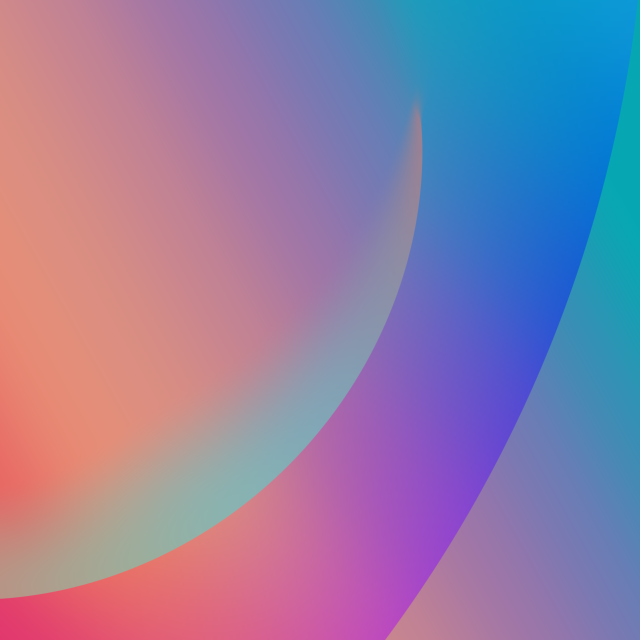
Reproduce this background procedurally as a WebGL 2 fragment shader.

```glsl
#version 300 es
precision highp float;
// Soft abstract backdrop: a large disc with a folded rim, a curved colour
// band around it and a far field. Each surface is a smooth colour ramp along
// a diagonal, and the surfaces are joined by round distance functions.

#define DISC_CENTER vec2(-0.039, 0.762)
#define DISC_RADIUS 0.699
#define DISC_POWER 1.945
#define BAND_CENTER vec2(-1.056, 1.233)
#define BAND_RADIUS 2.066
#define FOLD_TOP 0.876
#define FOLD_WIDTH 0.28
#define FIELD_AXIS vec2(0.84, 0.47)
#define RAMP_SHARPNESS 2.0

uniform vec2 u_resolution;
out vec4 fragColor;

// Coral through mauve to teal, shared by the disc and the far field
const vec3 FIELD[8] = vec3[8](
  vec3(0.91, 0.38, 0.38), vec3(0.91, 0.56, 0.46),
  vec3(0.855, 0.56, 0.51), vec3(0.77, 0.515, 0.57),
  vec3(0.625, 0.455, 0.66), vec3(0.45, 0.475, 0.71),
  vec3(0.21, 0.56, 0.71), vec3(0.0, 0.67, 0.70));

// Translucent rim of the disc, from lower left to upper right
const vec3 RIM[8] = vec3[8](
  vec3(0.745, 0.55, 0.50), vec3(0.63, 0.675, 0.59),
  vec3(0.53, 0.71, 0.70), vec3(0.50, 0.65, 0.72),
  vec3(0.54, 0.565, 0.66), vec3(0.61, 0.50, 0.57),
  vec3(0.60, 0.49, 0.57), vec3(0.60, 0.49, 0.57));

// Inner and outer sides of the band
const vec3 BAND_INNER[8] = vec3[8](
  vec3(0.88, 0.18, 0.43), vec3(0.92, 0.45, 0.39),
  vec3(0.86, 0.54, 0.51), vec3(0.68, 0.385, 0.675),
  vec3(0.48, 0.415, 0.73), vec3(0.225, 0.525, 0.745),
  vec3(0.10, 0.65, 0.72), vec3(0.0, 0.73, 0.745));
const vec3 BAND_OUTER[8] = vec3[8](
  vec3(0.88, 0.23, 0.47), vec3(0.84, 0.29, 0.59),
  vec3(0.765, 0.29, 0.745), vec3(0.58, 0.27, 0.81),
  vec3(0.36, 0.28, 0.825), vec3(0.10, 0.35, 0.825),
  vec3(0.0, 0.48, 0.83), vec3(0.06, 0.61, 0.845));

// Smooth blend of evenly spaced colours, t from 0 to 1
vec3 ramp(vec3 stops[8], float t) {
  float x = clamp(t, 0.0, 1.0) * 7.0;
  vec3 sum = vec3(0.0);
  float total = 0.0;
  for (int i = 0; i < 8; i++) {
    float d = x - float(i);
    float weight = exp(-RAMP_SHARPNESS * d * d);
    sum += weight * stops[i];
    total += weight;
  }
  return sum / total;
}

// Signed distance to a slightly flattened circle
float discDistance(vec2 p) {
  vec2 q = pow(abs(p - DISC_CENTER) + 1e-5, vec2(DISC_POWER));
  return pow(q.x + q.y, 1.0 / DISC_POWER) - DISC_RADIUS;
}

void main() {
  vec2 p = gl_FragCoord.xy / u_resolution;
  float pixel = 0.75 / u_resolution.y;
  float disc = discDistance(p);
  float band = length(p - BAND_CENTER) - BAND_RADIUS;
  float diagonal = 0.5 * (p.x + p.y);

  // Far field and disc base
  float along = dot(FIELD_AXIS, p - vec2(0.0, 1.0));
  vec3 field = ramp(FIELD, (along + 0.372) / 1.042);

  // Band, blended between its two sides
  float across = clamp(disc / max(disc - band, 1e-4), 0.0, 1.0);
  vec3 bandColor = mix(ramp(BAND_INNER, diagonal),
                       ramp(BAND_OUTER, diagonal), across);

  // Folded rim, widening from its tip downwards
  float below = clamp((FOLD_TOP - p.y) / 0.66, 0.0, 1.0);
  float width = FOLD_WIDTH * below * mix(0.7, 1.0, smoothstep(0.0, 0.3, p.x));
  float fold = 1.0 - smoothstep(0.0, max(width, 1e-4), -disc);
  fold *= smoothstep(0.0, 0.1, below);
  vec3 discColor = mix(field, ramp(RIM, diagonal), fold);

  // Join the surfaces; the disc edge melts away above the tip of the fold
  float softness = mix(pixel, 0.045, smoothstep(0.80, 0.91, p.y));
  vec3 color = mix(bandColor, field, smoothstep(-pixel, pixel, band));
  color = mix(discColor, color, smoothstep(-softness, softness, disc));
  fragColor = vec4(color, 1.0);
}
```
